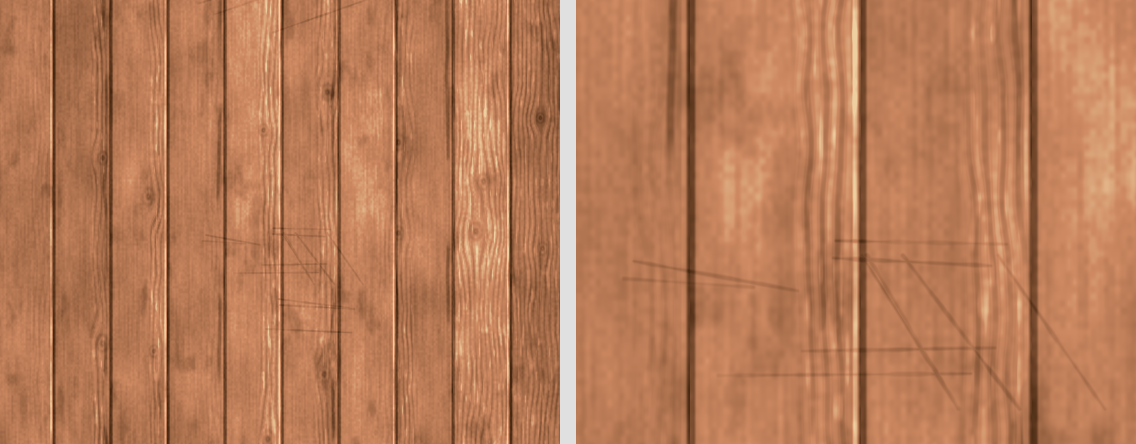
Left: the whole. Right: its middle third, enlarged.
Reproduce this texture procedurally as a WebGL 1 fragment shader.

```glsl
precision highp float;
// Ten worn, vertical wooden planks with wavy grain, knots, grooves and scratches.
uniform vec2 u_resolution;

float hash(vec2 p) {
  vec3 q = fract(vec3(p.xyx) * 0.1031);
  q += dot(q, q.yzx + 33.33);
  return fract((q.x + q.y) * q.z);
}

float noise(vec2 p) {
  vec2 i = floor(p), f = fract(p);
  f = f * f * (3.0 - 2.0 * f);
  return mix(mix(hash(i), hash(i + vec2(1, 0)), f.x),
             mix(hash(i + vec2(0, 1)), hash(i + vec2(1, 1)), f.x), f.y);
}

float fbm(vec2 p) {
  float sum = 0.0, amp = 0.5;
  for (int i = 0; i < 4; i++) {
    sum += amp * noise(p);
    p = p * 2.03 + 17.0;
    amp *= 0.5;
  }
  return sum;
}

float segmentDistance(vec2 p, vec2 a, vec2 d) {
  return length(p - a - d * clamp(dot(p - a, d) / dot(d, d), 0.0, 1.0));
}

// Brightness added by the grain and knots of one plank; q.x runs 0..1 across it.
float grainTone(vec2 q, float id) {
  float centre = id < 6.5 ? 0.8 : (id < 7.5 ? 0.13 : 0.5);
  float spread = id > 7.5 ? 0.55 : 0.1 + 0.14 * hash(vec2(id, 3.0));
  float strength = id < 8.0 && mod(id, 3.0) < 0.5 ? 0.3 : 1.0;
  float across = q.x, knot = 0.0;
  for (int k = 0; k < 2; k++) {
    vec2 seed = vec2(id + 2.0, float(k) * 5.0 + 11.0);
    vec2 at = vec2(centre + 0.3 * (hash(seed) - 0.5), 3.9 * (float(k) + hash(seed + 31.0)));
    vec2 d = (q - at) / vec2(1.0, 1.35);
    float r = length(d) / (0.07 + 0.05 * hash(seed + 57.0));
    across -= 0.75 * d.x * exp(-0.12 * r * r);
    knot += exp(-1.1 * r * r) * (0.65 + 0.35 * sin(r * 8.0));
  }
  float wave = 9.0 * noise(vec2(q.x * 2.5, q.y * 0.9) + id * 7.0)
             + 2.5 * noise(vec2(q.x * 6.0, q.y * 3.0) + id * 19.0);
  float line = sin(across * 72.0 + wave);
  float ridge = 0.16 * smoothstep(0.2, 1.0, -line) - 0.27 * smoothstep(0.1, 1.0, line);
  float strip = 1.0 - smoothstep(spread * 0.5, spread * 1.3, abs(q.x - centre));
  float broken = 0.35 + 0.9 * noise(vec2(q.x * 5.0, q.y * 1.6) + id * 23.0);
  float fleck = smoothstep(0.64, 0.95, noise(vec2(q.x * 26.0, q.y * 5.0) + id * 41.0));
  return strength * (strip * (ridge * broken + 0.3 * fleck) - 0.55 * knot);
}

// Darkness of fine scratches: long flat ones, some steep ones, a few near the top.
float scratches(vec2 p, float px) {
  float dark = 0.0;
  for (int i = 0; i < 16; i++) {
    float n = float(i);
    vec2 a = vec2(3.4 + 1.8 * hash(vec2(n, 1.0)), 1.6 + 2.2 * hash(vec2(n, 2.0)));
    vec2 d = vec2(0.7 + hash(vec2(n, 3.0)), 0.25 * hash(vec2(n, 4.0)) - 0.2);
    if (mod(n, 4.0) < 0.5) {
      a = vec2(5.0 + 0.9 * hash(vec2(n, 5.0)), 3.7);
      d = vec2(0.3 + 0.4 * hash(vec2(n, 6.0)), -0.9);
    } else if (i > 11) {
      a.y += 4.1 - a.y * 0.4 + 1.6;
      d.y = 0.35 * d.x;
    }
    float dist = segmentDistance(p, a, d) + 0.01 * noise(p * 9.0 + n);
    float fade = 0.3 + 0.7 * noise(p * 4.0 + n * 7.0);
    dark = max(dark, fade * (1.0 - smoothstep(0.005, 0.018 + px, dist)));
  }
  return dark;
}

void main() {
  vec2 uv = gl_FragCoord.xy / u_resolution;
  vec2 p = vec2(uv.x * 9.81 + 0.067, uv.y * 7.79);
  float px = 9.81 / u_resolution.x;
  float id = floor(p.x);
  float even = 1.0 - mod(id, 2.0);
  vec2 q = vec2(fract(p.x), p.y);

  // Broad light over the middle, alternating plank tones and darker corners.
  vec2 c = uv - vec2(0.54, 0.55);
  float tone = 0.62 + 0.32 * exp(-9.0 * c.x * c.x - 1.2 * c.y * c.y) + 0.14 * (even - 0.5);
  tone += id > 7.5 && id < 8.5 ? 0.14 : 0.0;

  // Stains, fibres and speckle.
  vec2 local = q + vec2(id * 13.0, id * 29.0);
  tone += 0.65 * (fbm(local * vec2(2.2, 1.1)) - 0.47);
  tone -= 0.3 * smoothstep(0.55, 0.8, fbm(local * vec2(3.5, 1.8) + 60.0));
  tone += 0.2 * (noise(local * vec2(32.0, 1.6)) - 0.5);
  tone += 0.16 * (noise(local * vec2(28.0, 24.0)) - 0.5);
  tone += grainTone(q, id);

  // A ragged crack beside the seam of the odd planks.
  float crackX = 0.91 + 0.05 * (noise(vec2(q.y * 2.0, id)) - 0.5);
  float crack = 1.0 - smoothstep(0.008, 0.03 + px, abs(q.x - crackX));
  tone -= 0.5 * (1.0 - even) * crack * smoothstep(0.4, 0.7, noise(vec2(id * 9.0, q.y * 1.3)));

  tone -= 0.38 * scratches(p, px);

  // Seam: soft shade, lit right edge, then a dark groove on the next plank.
  float edge = min(q.x, 1.0 - q.x);
  tone -= 0.28 * exp(-edge * 17.0);
  float worn = 0.55 + 0.6 * noise(vec2(id * 5.0, q.y * 3.0));
  float lit = 1.0 - smoothstep(0.01, 0.022 + px, abs(q.x - 0.972));
  tone += (0.25 + 0.5 * even) * worn * lit;
  float groove = 1.0 - smoothstep(0.014, 0.03 + px, abs(edge * sign(0.5 - q.x) - 0.008));
  tone -= 0.75 * groove;

  vec3 umber = vec3(0.45, 0.28, 0.17);
  vec3 tan_ = vec3(0.81, 0.54, 0.385);
  vec3 color = mix(umber, tan_, clamp(tone, -0.5, 1.0));
  color += clamp(tone - 1.0, 0.0, 0.45) * vec3(0.27, 0.6, 0.53);
  gl_FragColor = vec4(color, 1.0);
}
```
